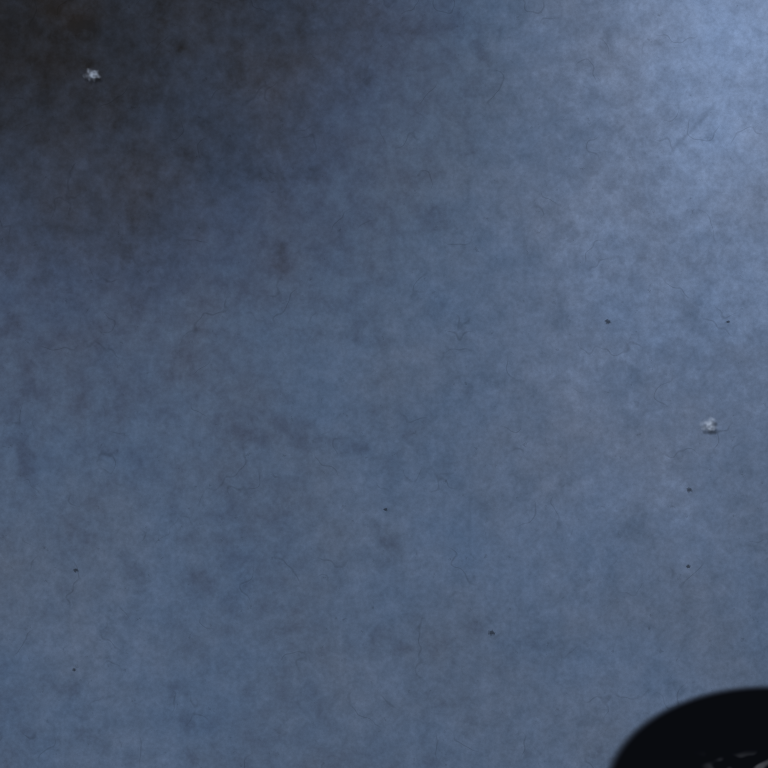
Reproduce this texture procedurally as a WebGL 1 fragment shader.

```glsl
precision highp float;
uniform vec2 u_resolution;

// Floor tones from deep shade to window light
const vec3 SHADE = vec3(0.15, 0.16, 0.185);
const vec3 DUSK  = vec3(0.25, 0.29, 0.37);
const vec3 SLATE = vec3(0.30, 0.36, 0.45);
const vec3 HAZE  = vec3(0.36, 0.42, 0.52);
const vec3 GLOW  = vec3(0.45, 0.52, 0.64);
const vec3 CHIP  = vec3(0.62, 0.67, 0.75);
const vec3 INK   = vec3(0.035, 0.042, 0.06);
const vec3 WARM_TINT = vec3(0.024, 0.0, -0.026);

// Light layout
const float BASE_LEVEL = 0.51;
const vec2 SHADE_SPREAD = vec2(0.56, 0.36);
const float SHADE_DEPTH = 0.73;
const vec2 GLOW_SPREAD = vec2(0.35, 0.35);
const float GLOW_GAIN = 0.50;
const vec2 SIDE_CENTER = vec2(0.88, 0.56);
const vec2 SIDE_SPREAD = vec2(0.38, 0.46);
const float SIDE_GAIN = 0.20;

// Surface detail
const float CLOUD_SCALE = 5.0;
const float CLOUD_GAIN = 0.18;
const float STAIN_SCALE = 15.0;
const float STAIN_GAIN = 0.17;
const float SCUFF_SCALE = 42.0;
const float SCUFF_GAIN = 0.20;
const float GRAIN_SCALE = 150.0;
const float GRAIN_GAIN = 0.105;
const float FLECK_SCALE = 75.0;
const float FLECK_GAIN = 0.13;
const float HAIR_SCALE = 22.0;
const float HAIR_WIDTH = 0.045;
const float HAIR_GAIN = 0.09;
const float PIT_CELLS = 13.0;
const float PIT_SHARE = 0.045;
const float PIT_RADIUS = 0.0036;
const float CHIP_CELLS = 6.0;
const float CHIP_SHARE = 0.10;
const float CHIP_RADIUS = 0.0085;
const vec2 SCRATCH_START = vec2(0.875, 0.80);
const vec2 SCRATCH_END = vec2(0.93, 0.865);

// Dark rounded object in the corner
const vec2 DOME_CENTER = vec2(1.0, -0.03);
const vec2 DOME_RADII = vec2(0.21, 0.135);
const float DOME_BLUR = 0.045;

vec2 hash2(vec2 p) {
  vec3 q = fract(p.xyx * vec3(0.1031, 0.1030, 0.0973));
  q += dot(q, q.yzx + 33.33);
  return fract((q.xx + q.yz) * q.zy);
}

float corner(vec2 cell, vec2 offset, vec2 f) {
  float angle = 6.2832 * hash2(cell + offset).x;
  return dot(vec2(cos(angle), sin(angle)), f - offset);
}

float gradientNoise(vec2 p) {
  vec2 i = floor(p), f = fract(p);
  vec2 w = f * f * f * (f * (f * 6.0 - 15.0) + 10.0);
  float low = mix(corner(i, vec2(0, 0), f), corner(i, vec2(1, 0), f), w.x);
  float high = mix(corner(i, vec2(0, 1), f), corner(i, vec2(1, 1), f), w.x);
  return mix(low, high, w.y);
}

float fbm(vec2 p) {
  float sum = 0.0, gain = 0.6;
  for (int i = 0; i < 5; i++) {
    sum += gain * gradientNoise(p);
    p = mat2(1.6, 1.2, -1.2, 1.6) * p + 17.3;
    gain *= 0.6;
  }
  return sum;
}

float falloff(vec2 d) { return exp(-dot(d, d)); }

// One ragged spot in a random share of the grid cells
float scatter(vec2 uv, float cells, float share, float radius, float seed) {
  vec2 cell = floor(uv * cells);
  vec2 center = (cell + 0.25 + 0.5 * hash2(cell + seed)) / cells;
  vec2 pick = hash2(cell + seed + 41.0);
  float size = radius * mix(0.6, 1.15, pick.y);
  float d = length((uv - center) * vec2(0.9, 1.15));
  d += 0.6 * size * gradientNoise(uv / radius * 1.3 + seed);
  return step(pick.x, share) * (1.0 - smoothstep(0.3 * size, 1.3 * size, d));
}

// Short broken hairlines along the zero line of a noise field
float hairlines(vec2 p) {
  float line = 1.0 - smoothstep(0.0, HAIR_WIDTH, abs(gradientNoise(p) + 0.2 * gradientNoise(p * 3.0)));
  return line * smoothstep(0.12, 0.4, gradientNoise(p * 0.8 + 31.0));
}

float segment(vec2 p, vec2 a, vec2 b) {
  vec2 ab = b - a;
  return length(p - a - ab * clamp(dot(p - a, ab) / dot(ab, ab), 0.0, 1.0));
}

vec3 floorTone(float t) {
  vec3 c = mix(SHADE, DUSK, clamp((t + 0.2) / 0.45, -0.2, 1.0));
  c = mix(c, SLATE, clamp((t - 0.25) * 4.0, 0.0, 1.0));
  c = mix(c, HAZE, clamp((t - 0.50) * 4.0, 0.0, 1.0));
  return mix(c, GLOW, clamp((t - 0.75) * 4.0, 0.0, 1.7));
}

void main() {
  vec2 uv = gl_FragCoord.xy / u_resolution;

  // Broad light and shade
  float level = BASE_LEVEL;
  level -= SHADE_DEPTH * falloff((uv - vec2(0.0, 1.0)) / SHADE_SPREAD);
  level += GLOW_GAIN * falloff((uv - 1.0) / GLOW_SPREAD);
  level += SIDE_GAIN * falloff((uv - SIDE_CENTER) / SIDE_SPREAD);

  // Mottling, stains and scuffs
  level += CLOUD_GAIN * fbm(uv * CLOUD_SCALE + 3.7);
  level -= STAIN_GAIN * smoothstep(0.05, 0.6, fbm(uv * STAIN_SCALE + 51.0));
  level += SCUFF_GAIN * fbm(uv * SCUFF_SCALE + 9.0);
  vec2 wobble = vec2(0.006 * gradientNoise(uv * 30.0), 0.0);
  float scratch = segment(uv + wobble, SCRATCH_START, SCRATCH_END);
  level -= 0.10 * (1.0 - smoothstep(0.0, 0.005, scratch));
  vec3 color = floorTone(level) + WARM_TINT * fbm(uv * 6.0 + 80.0);

  // Fine grain, flecks, hairlines and pits
  color *= 1.0 + GRAIN_GAIN * fbm(uv * GRAIN_SCALE);
  color *= 1.0 - FLECK_GAIN * smoothstep(0.3, 0.65, fbm(uv * FLECK_SCALE + 23.0));
  color *= 1.0 - HAIR_GAIN * hairlines(uv * HAIR_SCALE);
  color *= 1.0 - 0.4 * scatter(uv, PIT_CELLS, PIT_SHARE, PIT_RADIUS, 7.0);

  // Chips with a shadow beneath
  vec2 lift = vec2(-0.002, 0.005);
  color *= 1.0 - 0.4 * scatter(uv + lift, CHIP_CELLS, CHIP_SHARE, CHIP_RADIUS, 19.0);
  float chip = scatter(uv, CHIP_CELLS, CHIP_SHARE, CHIP_RADIUS, 19.0);
  color = mix(color, CHIP, chip * (0.65 + 0.5 * gradientNoise(uv * 220.0)));

  // Corner object with faint glints
  float dome = length((uv - DOME_CENTER) / DOME_RADII) - 1.0;
  float glint = smoothstep(0.0, 0.4, gradientNoise(uv * vec2(45.0, 70.0)));
  glint *= smoothstep(0.90, 0.95, uv.x) * (1.0 - smoothstep(0.008, 0.025, uv.y));
  color = mix(color, INK + 0.22 * glint, 1.0 - smoothstep(-DOME_BLUR, DOME_BLUR, dome));
  gl_FragColor = vec4(color, 1.0);
}
```
